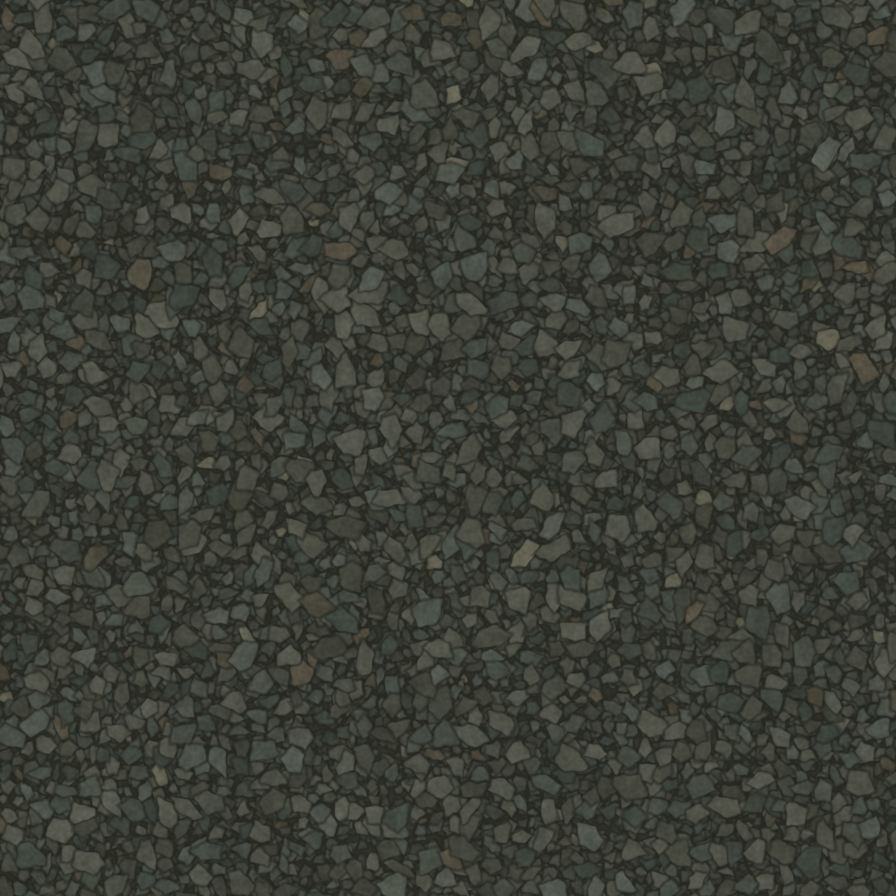
Give the GLSL for this texture, as a WebGL 2 fragment shader.

```glsl
#version 300 es
precision highp float;

uniform vec2 u_resolution;
out vec4 outColor;

// Layout, in canvas units
const int LAYERS = 4;
const float FINE_CELLS = 80.0;
const float LAYER_RATIO = 0.76;
const float TOP_COVERAGE = 0.45;
const float JITTER = 0.7;
const vec2 RADIUS_RANGE = vec2(0.36, 0.58);
const int SIDES = 5;
const float CORNER_ROUNDING = 0.14;
const float CORNER_REACH = 1.35;
const float OUTLINE_WOBBLE = 0.0021;

// Light
const float SHADOW_WIDTH = 0.0042;
const float SHADOW_STRENGTH = 0.60;
const float RIM_WIDTH = 0.0026;
const float RIM_DARKNESS = 0.13;
const float EDGE_SOFTNESS = 0.0012;
const float DEEP_LAYER_LIGHT = 0.88;
const float FACET_CONTRAST = 0.06;
const float MOTTLE = 0.20;

// Colours
const vec3 GROUND = vec3(0.185, 0.190, 0.158);
const vec3 SHADOW = vec3(0.138, 0.148, 0.118);
const vec3 STONE_DARK = vec3(0.248, 0.256, 0.218);
const vec3 STONE_LIGHT = vec3(0.342, 0.346, 0.304);
const vec3 COOL_SHIFT = vec3(-0.018, 0.002, 0.008);
const vec3 RUST = vec3(0.330, 0.290, 0.225);
const vec3 PALE = vec3(0.440, 0.430, 0.360);

const float TAU = 6.2831853;

// Three random values per cell and seed
vec3 hash3(vec2 cell, int seed) {
    uvec3 v = uvec3(ivec3(ivec2(cell), seed)) * 1664525u + 1013904223u;
    v.x += v.y * v.z; v.y += v.z * v.x; v.z += v.x * v.y;
    v ^= v >> 16u;
    v.x += v.y * v.z; v.y += v.z * v.x; v.z += v.x * v.y;
    return vec3(v >> 8u) / 16777216.0;
}

float cornerSlope(vec2 cell, vec2 offset) {
    float a = TAU * hash3(cell, 901).x;
    return dot(vec2(cos(a), sin(a)), offset);
}

float gradientNoise(vec2 p) {
    vec2 i = floor(p), f = p - i;
    vec2 w = f * f * f * (f * (f * 6.0 - 15.0) + 10.0);
    vec2 e = vec2(1.0, 0.0);
    float low = mix(cornerSlope(i, f), cornerSlope(i + e.xy, f - e.xy), w.x);
    float high = mix(cornerSlope(i + e.yx, f - e.yx), cornerSlope(i + e.xx, f - e.xx), w.x);
    return mix(low, high, w.y);
}

float smoothMax(float a, float b, float k) {
    float h = max(k - abs(a - b), 0.0) / k;
    return max(a, b) + h * h * k * 0.25;
}

// Signed distance to a convex chip cut by random straight sides
float stoneDistance(vec2 p, float radius, vec2 cell, int seed) {
    vec3 shape = hash3(cell, seed + 1);
    float turn = TAU * shape.x;
    float c = cos(turn), s = sin(turn);
    float stretch = mix(1.0, 1.3, shape.y);
    p = mat2(c, -s, s, c) * p * vec2(1.0 / stretch, stretch);
    float d = length(p) - CORNER_REACH * radius;
    for (int k = 0; k < SIDES; k++) {
        vec3 side = hash3(cell, seed + 10 + k);
        float a = TAU * (float(k) + 0.7 * side.x) / float(SIDES);
        float cut = dot(p, vec2(cos(a), sin(a))) - radius * mix(0.60, 1.04, side.y);
        d = smoothMax(d, cut, CORNER_ROUNDING * radius);
    }
    return d;
}

// Mostly grey-green, with a few rusty and pale chips
vec3 stoneColor(vec2 cell, int seed) {
    vec3 h = hash3(cell, seed + 2);
    vec3 color = mix(STONE_DARK, STONE_LIGHT, h.x);
    color += COOL_SHIFT * smoothstep(0.35, 0.95, h.y);
    color = mix(color, RUST, 0.5 * step(0.97, h.z));
    return mix(color, PALE, 0.7 * step(h.z, 0.010));
}

void main() {
    vec2 uv = gl_FragCoord.xy / u_resolution.y;
    float soft = max(EDGE_SOFTNESS, 0.75 / u_resolution.y);

    // Shared surface noise
    float blotch = gradientNoise(uv * 95.0);
    float grain = gradientNoise(uv * 210.0 + 17.0);
    float mottle = 1.0 + MOTTLE * (blotch * 0.6 + grain * 0.6);
    vec2 warped = uv + OUTLINE_WOBBLE * vec2(blotch, gradientNoise(uv * 110.0 + 53.0));

    vec3 color = GROUND * mottle;
    float cells = FINE_CELLS;

    // Paint from small buried chips up to large loose ones
    for (int layer = 0; layer < LAYERS; layer++) {
        float height = float(layer) / float(LAYERS - 1);
        float coverage = mix(1.0, TOP_COVERAGE, height);
        float light = mix(DEEP_LAYER_LIGHT, 1.0, height);
        int seed = 100 * layer;
        vec2 home = floor(warped * cells);
        for (int n = 0; n < 9; n++) {
            vec2 cell = home + vec2(n % 3 - 1, n / 3 - 1);
            vec3 place = hash3(cell, seed);
            vec2 center = (cell + 0.5 + JITTER * (place.xy - 0.5)) / cells;
            vec2 p = warped - center;
            if (place.z > coverage || length(p) * cells > 1.2) continue;

            float size = hash3(cell, seed + 3).x;
            float radius = mix(RADIUS_RANGE.x, RADIUS_RANGE.y, size) / cells;
            float d = stoneDistance(p, radius, cell, seed);
            if (d > SHADOW_WIDTH) continue;

            // Contact shadow, then the chip with its facet and dark rim
            float shade = SHADOW_STRENGTH * (1.0 - smoothstep(0.0, SHADOW_WIDTH, d));
            color = mix(color, SHADOW, shade);
            vec2 slope = hash3(cell, seed + 4).xy * 2.0 - 1.0;
            float facet = 1.0 + FACET_CONTRAST * dot(slope, p) / radius;
            float rim = 1.0 - RIM_DARKNESS * smoothstep(-RIM_WIDTH, 0.0, d);
            vec3 chip = stoneColor(cell, seed) * light * facet * rim * mottle;
            color = mix(color, chip, 1.0 - smoothstep(-soft, soft, d));
        }
        cells *= LAYER_RATIO;
    }

    // Broad unevenness of the bed
    color *= 1.0 + 0.05 * gradientNoise(uv * 5.0 + 31.0);
    outColor = vec4(color, 1.0);
}
```
